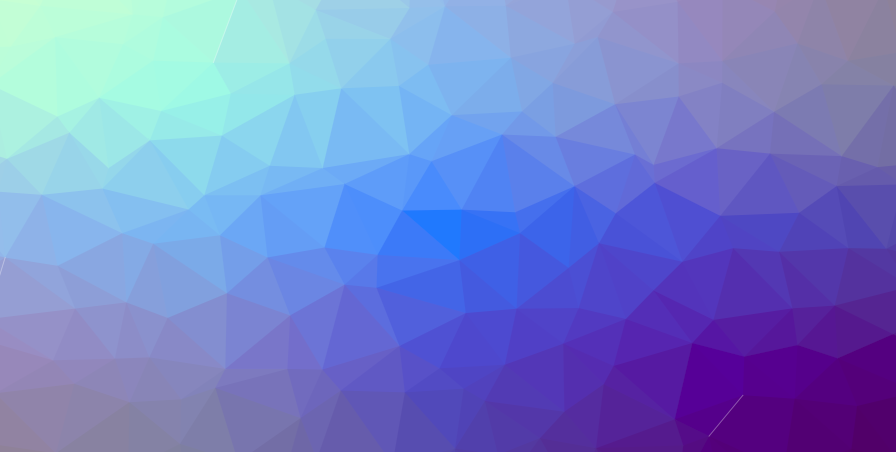
This background is drawn by a Shadertoy shader. Its source:

```glsl
// Low-poly gradient: a jittered grid is split into flat triangles, and each takes
// its colour at its middle point from a mint-blue-purple ramp run along both axes.
// Ramps blend in cube-rooted XYZ, a perceptual space; edges use distance coverage.

#define GRID vec2(16.0, 9.0)
#define JITTER 0.74
#define MINT vec3(0.78, 1.0, 0.83)
#define AQUA vec3(0.61, 0.98, 0.90)
#define BLUE vec3(0.09, 0.47, 1.0)
#define VIOLET vec3(0.34, 0.0, 0.64)
#define PURPLE vec3(0.31, 0.0, 0.38)
#define INNER_STOP 0.22
#define SEAM_CHANCE 0.025
#define SEAM_STRENGTH 0.3

const mat3 RGB_TO_XYZ = mat3(0.4124, 0.2126, 0.0193,
                             0.3576, 0.7152, 0.1192,
                             0.1805, 0.0722, 0.9505);
const mat3 XYZ_TO_RGB = mat3( 3.2406, -0.9689,  0.0557,
                             -1.5372,  1.8758, -0.2040,
                             -0.4986,  0.0415,  1.0570);

vec2 hash22(vec2 p) {
    vec3 q = fract(p.xyx * vec3(0.1031, 0.1030, 0.0973));
    q += dot(q, q.yzx + 33.33);
    return fract((q.xx + q.yz) * q.zy);
}

float cross2(vec2 a, vec2 b) { return a.x * b.y - a.y * b.x; }

// Colour space
vec3 toPerceptual(vec3 rgb) {
    return pow(RGB_TO_XYZ * pow(rgb, vec3(2.2)), vec3(1.0 / 3.0));
}

vec3 toDisplay(vec3 v) {
    return pow(clamp(XYZ_TO_RGB * (v * v * v), 0.0, 1.0), vec3(1.0 / 2.2));
}

// Five stops, placed symmetrically about the middle
vec3 ramp(float t) {
    float outer = INNER_STOP, inner = 0.5 - INNER_STOP;
    vec3 v = mix(toPerceptual(MINT), toPerceptual(AQUA), clamp(t / outer, 0.0, 1.0));
    v = mix(v, toPerceptual(BLUE), clamp((t - outer) / inner, 0.0, 1.0));
    v = mix(v, toPerceptual(VIOLET), clamp((t - 0.5) / inner, 0.0, 1.0));
    return mix(v, toPerceptual(PURPLE), clamp((t - 1.0 + outer) / outer, 0.0, 1.0));
}

vec3 facetColor(vec2 center) {
    vec2 uv = clamp(center / GRID, 0.0, 1.0);
    return 0.5 * (ramp(uv.x) + ramp(1.0 - uv.y));
}

// Geometry, in grid cells
vec2 vertexAt(vec2 id) {
    return id + JITTER * (hash22(id + 41.0) - 0.5);
}

float edgeDistance(vec2 p, vec2 a, vec2 b) {
    return cross2(normalize(b - a), p - a);
}

float segmentDistance(vec2 p, vec2 a, vec2 b) {
    vec2 ab = b - a;
    return length(p - a - ab * clamp(dot(p - a, ab) / dot(ab, ab), 0.0, 1.0));
}

bool splitsQuad(vec2 a, vec2 b, vec2 c, vec2 d) {
    return cross2(c - a, b - a) * cross2(c - a, d - a) < 0.0;
}

// Colour weighted by coverage in rgb, coverage in alpha
vec4 facet(vec2 p, vec2 a, vec2 b, vec2 c, float pixel) {
    float inside = min(edgeDistance(p, a, b),
                   min(edgeDistance(p, b, c), edgeDistance(p, c, a)));
    float cover = clamp(0.5 + inside / pixel, 0.0, 1.0);
    if (cover <= 0.0) return vec4(0.0);
    return vec4(facetColor((a + b + c) / 3.0), 1.0) * cover;
}

void mainImage(out vec4 fragColor, in vec2 fragCoord) {
    vec2 p = fragCoord / iResolution.xy * GRID;
    float pixel = GRID.y / iResolution.y;
    vec4 total = vec4(0.0);
    float seam = 0.0;

    for (int j = -1; j <= 1; j++)
    for (int i = -1; i <= 1; i++) {
        vec2 id = floor(p) + vec2(i, j);
        vec2 a = vertexAt(id);
        vec2 b = vertexAt(id + vec2(1.0, 0.0));
        vec2 c = vertexAt(id + vec2(1.0, 1.0));
        vec2 d = vertexAt(id + vec2(0.0, 1.0));

        // Split along the shorter diagonal that stays inside the quad
        bool useAC = splitsQuad(a, b, c, d) &&
            (!splitsQuad(b, c, d, a) || distance(a, c) < distance(b, d));
        if (useAC) total += facet(p, a, b, c, pixel) + facet(p, a, c, d, pixel);
        else       total += facet(p, a, b, d, pixel) + facet(p, b, c, d, pixel);

        // Rare pale hairlines on upright edges
        float hairline = 1.0 - smoothstep(0.0, pixel, segmentDistance(p, a, d));
        seam = max(seam, hairline * step(hash22(id + 97.0).x, SEAM_CHANCE));
    }

    vec3 color = total.a > 0.0 ? total.rgb / total.a : facetColor(p);
    fragColor = vec4(mix(toDisplay(color), vec3(1.0), SEAM_STRENGTH * seam), 1.0);
}
```
